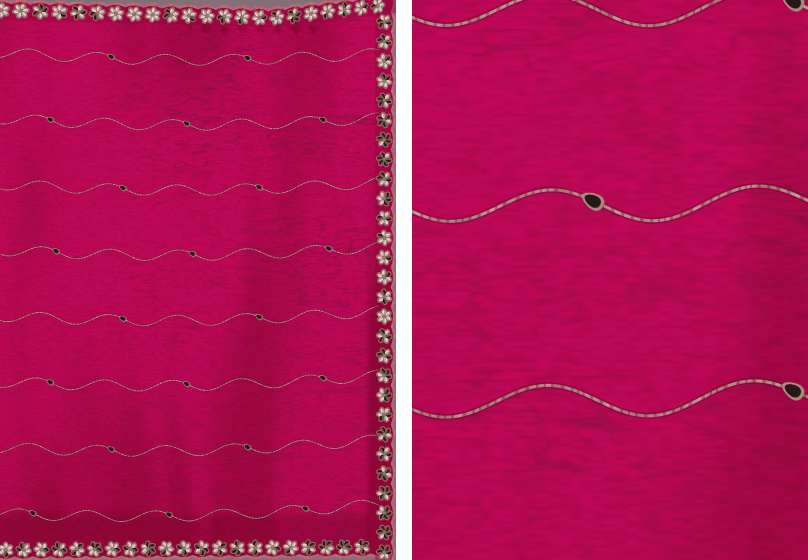
Left, the full canvas; right, a detail of the centre.
A WebGL 1 fragment shader for this texture:

```glsl
precision highp float;
uniform vec2 u_resolution;

#define PINK vec3(0.73, 0.03, 0.332)
#define DEEP vec3(0.575, 0.02, 0.225)
#define GOLD vec3(0.63, 0.46, 0.42)
#define SILVER vec3(0.80, 0.71, 0.69)
#define DARK vec3(0.15, 0.10, 0.09)
#define BACKDROP vec3(0.52, 0.43, 0.48)
#define VINE_COUNT 8.0
#define VINE_GAP 11.76
#define WAVE_LENGTH 12.17
#define WAVE_HEIGHT 0.95
#define THREAD 0.09
#define PI 3.14159265

float pixel;  // size of one pixel in hundredths of the canvas height

float hash(vec2 p) {
  vec3 q = fract(vec3(p.xyx) * 0.1031);
  q += dot(q, q.yzx + 33.33);
  return fract((q.x + q.y) * q.z);
}

float noise(vec2 p) {
  vec2 i = floor(p), f = fract(p);
  f = f * f * (3.0 - 2.0 * f);
  return mix(mix(hash(i), hash(i + vec2(1, 0)), f.x),
             mix(hash(i + vec2(0, 1)), hash(i + vec2(1, 1)), f.x), f.y);
}

float fill(float d) { return clamp(0.5 - d / pixel, 0.0, 1.0); }

// Row of border flowers faintly showing through a folded layer
float ghostRow(vec2 p, float y, float from, float to) {
  vec2 c = vec2((fract(p.x / 3.2) - 0.5) * 3.2, p.y - y);
  float span = smoothstep(from - 2.0, from, p.x) * smoothstep(to + 3.0, to, p.x);
  return span * smoothstep(1.5, 0.7, length(c) + 0.7 * noise(p * 2.0));
}

// Fine, nearly level wrinkles in three layers, denser toward the right
float wrinkles(vec2 p) {
  float bend = 0.9 * noise(p * 0.13) + 0.25 * noise(p * 0.5);
  float sum = 0.0;
  for (int i = 0; i < 3; i++) {
    float k = float(i);
    vec2 q = vec2(p.x * (0.2 + 0.07 * k), (p.y + bend) * (1.0 + 0.45 * k)) + 37.0 * k;
    float ridge = 1.0 - abs(2.0 * noise(q) - 1.0);
    float broken = smoothstep(0.3, 0.65, noise(q * vec2(1.7, 0.6) + 11.0));
    sum += smoothstep(0.8, 1.0, ridge) * broken;
  }
  float patches = mix(0.45, 1.0, smoothstep(0.25, 0.7, noise(p * vec2(0.08, 0.12) + 9.0)));
  return min(sum, 1.3) * patches * mix(0.22, 1.0, smoothstep(12.0, 40.0, p.x));
}

vec3 cloth(vec2 p, float width) {
  float warp = 1.2 * noise(p * 0.2);
  float fold = 0.6 * noise(vec2(p.x * 0.09 + p.y * 0.012, p.y * 0.022 + 4.0))
             + 0.4 * noise(vec2(p.x * 0.26 - p.y * 0.015, p.y * 0.03 + 17.0));
  float shade = 0.55 * smoothstep(0.35, 0.8, fold) + 0.2 * smoothstep(35.0, 95.0, p.y);
  shade += 0.9 * smoothstep(width - 6.0, width - 4.0, p.x) * smoothstep(40.0, 60.0, p.y);
  shade += 0.6 * smoothstep(91.0, 94.0, p.y + warp);
  shade += 0.7 * ghostRow(p, 5.2, 35.0, 55.0) + 0.6 * ghostRow(p, 93.4, 0.0, 30.0);
  vec3 col = mix(PINK, DEEP, min(shade, 1.15));
  col = mix(col, vec3(0.50, 0.06, 0.23), 0.4 * wrinkles(p));
  return col * (0.95 + 0.1 * noise(p * vec2(1.5, 5.0)));
}

float vineHeight(float x, float row, float peak, float width) {
  float sag = 1.3 * sin(PI * x / width) - 0.28 * row * x / width;
  return 9.4 + VINE_GAP * row + sag - WAVE_HEIGHT * cos(2.0 * PI * (x - peak) / WAVE_LENGTH);
}

// Wavy gold threads, with a teardrop stone after every second crest
void drawVines(inout vec3 col, vec2 p, float width) {
  float row = clamp(floor((p.y - 9.9) / VINE_GAP + 0.5), 0.0, VINE_COUNT - 1.0);
  float peak = 7.55 - 0.26 * (row - 3.0) * (row - 3.0);
  float slope = 2.0 * PI * WAVE_HEIGHT / WAVE_LENGTH * sin(2.0 * PI * (p.x - peak) / WAVE_LENGTH);
  float d = abs(p.y - vineHeight(p.x, row, peak, width)) / sqrt(1.0 + slope * slope);
  float bead = abs(fract(p.x * 1.9 + noise(vec2(p.x, row))) - 0.5);
  float stitch = 0.55 + 0.45 * smoothstep(0.42, 0.25, bead);
  vec3 thread = mix(GOLD, SILVER, 0.7 * noise(vec2(p.x * 2.3, row + 60.0)));
  float inside = step(p.x, width - 3.0);
  col = mix(col, col * 0.7, 0.6 * fill(d - THREAD - 0.1) * inside);
  col = mix(col, thread, fill(d - THREAD) * stitch * inside);

  float start = 1.2 - mod(row, 2.0);
  float index = floor(((p.x - peak) / WAVE_LENGTH - start) * 0.5 + 0.5);
  float stoneX = peak + WAVE_LENGTH * (start + 2.0 * index);
  vec2 c = p - vec2(stoneX, vineHeight(stoneX, row, peak, width));
  c = mat2(0.87, -0.5, 0.5, 0.87) * c;
  float drop = length(vec2(c.x * 0.75, c.y * (1.15 - 0.5 * c.x)));
  float shown = step(stoneX, width - 5.0) * step(length(c), 1.2);
  col = mix(col, mix(GOLD, SILVER, 0.3), fill(drop - 0.53) * shown);
  col = mix(col, DARK, fill(drop - 0.39) * shown);
}

// Six mirror petals in a gold setting
void drawFlower(inout vec3 col, vec2 c, float seed, float tarnish) {
  float angle = atan(c.y, c.x + 0.0001) + PI + 0.5 * hash(vec2(seed, 7.0));
  float petal = floor(angle * 3.0 / PI);
  float a = angle - (petal + 0.5) * PI / 3.0;
  vec2 q = length(c) * vec2(cos(a), sin(a)) - vec2(0.76, 0.0);
  float d = (length(q / vec2(0.46, 0.34)) - 1.0) * 0.36;
  col = mix(col, GOLD, fill(min(d - 0.2, length(c) - 0.7)));
  float glint = hash(vec2(seed, mod(petal, 6.0) + 3.0));
  float facet = smoothstep(-0.1, 0.1, q.y + q.x * (glint - 0.5));
  vec3 mirror = mix(SILVER * (0.9 + 0.25 * facet), mix(DARK, GOLD, 0.7 * facet), step(glint, tarnish));
  col = mix(col, DARK, 0.6 * fill(d - 0.05));
  col = mix(col, mirror, fill(d));
  col = mix(col, GOLD, fill(length(c) - 0.2));
}

// s counts flowers along the edge, v runs outward from their centre line
void drawBorder(inout vec3 col, float s, float v, float pitch, float count, float seed, float tarnish) {
  vec2 c = vec2((fract(s) - 0.5) * pitch, v);
  float rim = 1.4 + 0.4 * cos(PI * c.x / pitch);
  float grain = noise(vec2(s * 14.0, v * 5.0 + seed));
  col = mix(col, DEEP, 0.5 * smoothstep(-1.9, -1.4, v));
  col = mix(col, BACKDROP, fill(rim - v));
  col = mix(col, mix(vec3(0.70, 0.32, 0.42), GOLD * 1.1, grain), fill(abs(v - rim) - 0.25));
  if (s >= 0.0 && s < count) drawFlower(col, c, floor(s) + seed, tarnish);
}

void main() {
  pixel = 100.0 / u_resolution.y;
  vec2 p = gl_FragCoord.xy * pixel;
  p.y = 100.0 - p.y;  // measured down from the top
  float width = u_resolution.x * pixel;

  vec3 col = cloth(p, width);
  drawVines(col, p, width);

  // Bottom, right and top edges
  float topLine = 1.85 + 0.028 * p.x - 0.145 * max(p.x - 48.8, 0.0);
  float topCount = p.x / 3.515 + 0.000413 * p.x * p.x + 0.43;
  drawBorder(col, (p.x - 1.04) / 3.18 + 0.5, p.y - 98.2 + 0.008 * p.x, 3.18, 21.0, 40.0, 0.42);
  drawBorder(col, (p.y - 3.9) / 3.507 + 0.5, p.x - width + 2.1, 3.507, 28.0, 120.0, 0.5);
  drawBorder(col, topCount, topLine - p.y, 3.2, 22.0, 80.0, 0.15);
  gl_FragColor = vec4(col, 1.0);
}
```
